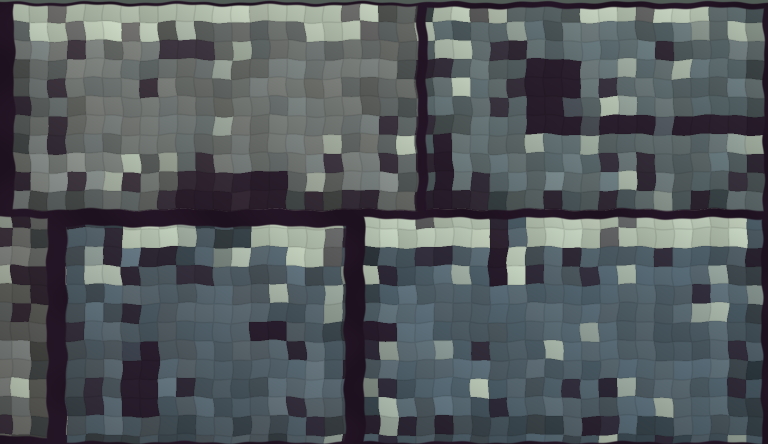
Give the GLSL for this background, as a Shadertoy shader.

```glsl
// Weathered block wall: five large bricks of small square tiles split by dark plum mortar.

const vec3 MORTAR = vec3(.13, .075, .135);
const vec3 PALE = vec3(.75, .80, .72);

// Rectangles are left, top, right, bottom in tile units, with y pointing down.
const vec4 BRICKS[5] = vec4[5](
    vec4(.13, .1, 22.1, 11.), vec4(22.6, .25, 40.95, 11.),
    vec4(-2., 11.4, 1.95, 23.1), vec4(2.96, 11.87, 18.15, 23.4),
    vec4(19.2, 11.45, 40.85, 23.4));
const vec3 STONE[5] = vec3[5](
    vec3(.42, .44, .43), vec3(.36, .41, .42), vec3(.38, .39, .38),
    vec3(.31, .36, .39), vec3(.31, .37, .405));

// Sunlit caps along the brick tops
const vec4 CAPS[11] = vec4[11](
    vec4(1, 0, 20, 1), vec4(1, 1, 8, 2), vec4(16, 1, 20, 2),
    vec4(23, 0, 27, 1), vec4(31, 0, 38, 1),
    vec4(6, 11, 9, 13), vec4(13, 11, 18, 13), vec4(15, 13, 18, 14),
    vec4(19, 11, 26, 13), vec4(28, 11, 40, 13), vec4(27, 13, 28, 15));

// Broken areas where the mortar shows through
const vec4 GAPS[8] = vec4[8](
    vec4(28, 3, 31, 7), vec4(31, 6, 41, 7), vec4(23, 7, 24, 11),
    vec4(9, 9, 15, 11), vec4(6, 18, 8, 22), vec4(13, 17, 15, 18),
    vec4(26, 12, 27, 15), vec4(19, 17, 21, 18));

float hash(vec2 id) {
    vec3 q = fract(id.xyx * .1031);
    q += dot(q, q.yzx + 33.33);
    return fract((q.x + q.y) * q.z);
}

// Distance to the nearest side, positive inside the rectangle
float inset(vec4 rect, vec2 p) {
    vec2 d = min(p - rect.xy, rect.zw - p);
    return min(d.x, d.y);
}

vec3 tileColor(vec2 p, vec4 brick, vec3 stone) {
    vec2 id = floor(p), local = fract(p) - .5;
    float edge = max(inset(brick, id + .5), 0.);
    float rough = 1. - smoothstep(.5, 5.5, edge);
    float pick = hash(id + 71.), tone = hash(id + 13.) - .5;

    // Broad stains, uneven tiles and dim brick sides
    float stain = sin(id.x * .7 + sin(id.y * .6)) * sin(id.y * .8 + 1.);
    vec3 col = stone * (1. + .07 * stain + tone * mix(.16, .55, rough));
    col *= mix(.78, 1., smoothstep(.3, 1.6, edge));
    col += vec3(.02, .0, -.015) * (hash(id + 37.) - .5);

    // Scattered chips gather near the brick borders
    if (pick < .03 + .12 * rough) col = mix(col, MORTAR, .7);
    if (pick > .975 - .09 * rough) col = mix(col, PALE, .4 + .5 * hash(id + 5.));

    for (int i = 0; i < 11; i++)
        if (inset(CAPS[i], id + .5) > 0.)
            col = mix(col, PALE * (1. + .15 * tone), pick < .12 ? .35 : .88);
    for (int i = 0; i < 8; i++)
        if (inset(GAPS[i], id + .5) > 0.)
            col = mix(col, MORTAR, pick < .15 ? .3 : .88);

    // Soft lighting and a thin seam around each tile
    col *= 1. - .05 * local.y + .03 * local.x;
    float seam = smoothstep(.43, .5, max(abs(local.x), abs(local.y)));
    return col * (1. - .10 * seam);
}

vec3 wall(vec2 p) {
    // Hand-cut wobble from layered sines
    p += .055 * sin(p.yx * vec2(1.9, 1.3) + vec2(0., 2.))
       + .03 * sin(p.yx * vec2(4.1, 3.7) + p);
    float shade = .5 + .5 * sin(p.x * .9 + sin(p.y * 1.3));
    vec3 col = MORTAR * (.9 + .2 * shade);

    // Sliver of the course above
    col = mix(col, vec3(.32, .36, .34), 1. - smoothstep(-.08, .0, p.y));

    for (int i = 0; i < 5; i++) {
        float mask = smoothstep(-.04, .06, inset(BRICKS[i], p));
        if (mask > 0.) col = mix(col, tileColor(p, BRICKS[i], STONE[i]), mask);
    }
    return col;
}

void mainImage(out vec4 fragColor, in vec2 fragCoord) {
    vec3 sum = vec3(0.);
    // Four samples smooth every tile edge
    for (int i = 0; i < 4; i++) {
        vec2 uv = (fragCoord + vec2(i % 2, i / 2) * .5 - .25) / iResolution.xy;
        sum += wall(vec2(uv.x, 1. - uv.y) * vec2(41.8, 23.65) - vec2(.63, .17));
    }
    fragColor = vec4(sum * .25, 1.);
}
```
